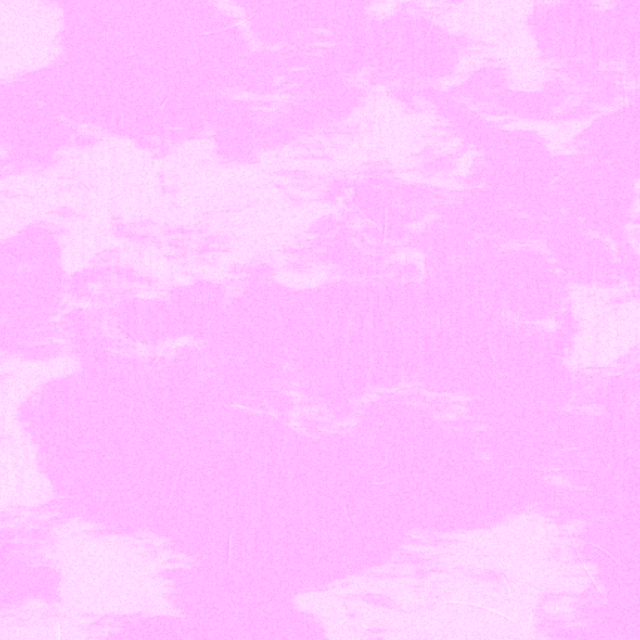
This texture is drawn by a Shadertoy shader. Its source:

```glsl
float hash(vec2 p) {
    vec3 q = fract(vec3(p.xyx) * 0.1031);
    q += dot(q, q.yzx + 33.33);
    return fract((q.x + q.y) * q.z);
}

float noise(vec2 p) {
    vec2 cell = floor(p), f = fract(p);
    f = f * f * (3.0 - 2.0 * f);
    float low = mix(hash(cell), hash(cell + vec2(1, 0)), f.x);
    float high = mix(hash(cell + vec2(0, 1)), hash(cell + vec2(1, 1)), f.x);
    return mix(low, high, f.y);
}

float fbm(vec2 p) {
    float sum = 0.0, amplitude = 0.44;
    for (int i = 0; i < 6; i++) {
        sum += amplitude * (noise(p) - 0.5);
        p = p * 2.03 + vec2(17.3, 41.7);
        amplitude *= 0.58;
    }
    return sum;
}

// Worn pale patches, wider than tall, with edges frayed sideways
float wornPatches(vec2 uv) {
    vec2 warp = vec2(noise(uv * 14.0 + 5.0), noise(uv * 17.0 + 60.0)) - 0.5;
    float height = fbm(uv * vec2(5.0, 8.5) + warp * 0.6 + 23.0);
    height += 0.16 * (noise(uv * vec2(2.2, 4.0) + 12.0) - 0.5);
    height += 0.10 * (noise(uv * vec2(22.0, 130.0)) - 0.5);
    height += 0.06 * (noise(uv * vec2(60.0, 240.0) + 80.0) - 0.5);
    return 0.7 * smoothstep(-0.03, 0.12, height) + 0.3 * smoothstep(-0.12, 0.28, height);
}

// Fine upright threads that surface in some areas
float threads(vec2 uv) {
    float area = smoothstep(0.35, 0.75, noise(uv * vec2(5.0, 4.0) + 90.0));
    return area * (noise(uv * vec2(200.0, 32.0)) - 0.5);
}

// Thin, slightly bent scratches: a light ridge beside a darker groove
float scratches(vec2 uv) {
    float relief = 0.0;
    for (int i = 0; i < 60; i++) {
        float id = float(i);
        vec2 p = uv - vec2(hash(vec2(id, 3.0)), hash(vec2(id, 8.0)));
        float angle = 6.283 * hash(vec2(id, 14.0));
        p = mat2(cos(angle), sin(angle), -sin(angle), cos(angle)) * p;
        float halfLength = mix(0.006, 0.08, pow(hash(vec2(id, 21.0)), 3.0));
        float bend = (hash(vec2(id, 27.0)) - 0.5) * 0.4 / halfLength;
        float across = p.y + bend * p.x * p.x;
        float along = 1.0 - smoothstep(0.6 * halfLength, halfLength, abs(p.x));
        float ridge = 1.0 - smoothstep(0.0, 0.003, abs(across));
        float groove = 1.0 - smoothstep(0.0, 0.003, abs(across - 0.0035));
        relief += along * (ridge - 0.5 * groove) * mix(0.3, 1.0, hash(vec2(id, 35.0)));
    }
    return relief;
}

void mainImage(out vec4 fragColor, in vec2 fragCoord) {
    vec2 uv = fragCoord / iResolution.y;

    float green = mix(0.727, 0.856, wornPatches(uv));
    green += 0.045 * threads(uv);
    green += 0.06 * scratches(uv);

    // Paper grain
    green += 0.08 * (noise(uv * 430.0 + 7.0) - 0.5);
    green += 0.035 * (noise(uv * vec2(210.0, 260.0) + 51.0) - 0.5);

    fragColor = vec4(1.0, clamp(green, 0.0, 1.0), 1.0, 1.0);
}
```
